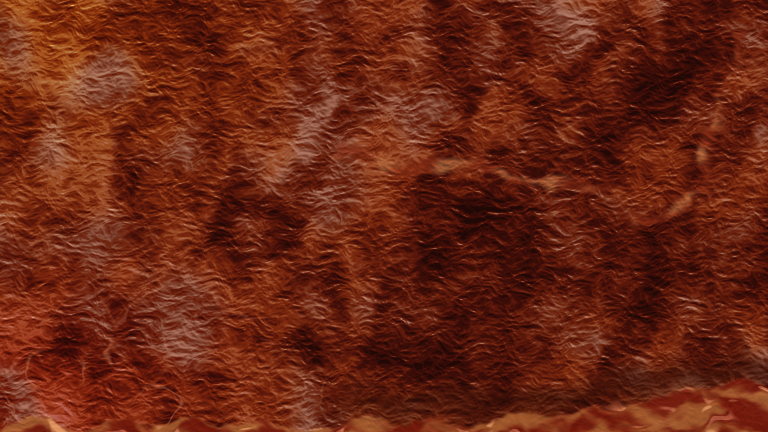
A Shadertoy shader for this texture:

```glsl
// Roasted meat crust: ridged gradient noise makes a wrinkled relief lit from above.
// A tone ramp colours it; char patches, fat veins, thin membranes and a glossy
// lower rim are laid over it. Lengths are in canvas heights.

vec2 gradient(vec2 cell) {
    float a = 6.2832 * fract(sin(dot(cell, vec2(127.1, 311.7))) * 43758.55);
    return vec2(cos(a), sin(a));
}

float noise(vec2 p) {
    vec2 i = floor(p), f = p - i;
    vec2 u = f * f * f * (f * (f * 6.0 - 15.0) + 10.0);
    vec2 e = vec2(1, 0);
    return mix(mix(dot(gradient(i), f), dot(gradient(i + e), f - e), u.x),
               mix(dot(gradient(i + e.yx), f - e.yx), dot(gradient(i + 1.0), f - 1.0), u.x), u.y);
}

// Wrinkled relief, wider than tall
float crust(vec2 p) {
    p += 0.016 * vec2(noise(p * 17.0), noise(p * 17.0 + 7.3));
    vec2 q = p * vec2(21, 36);
    float h = 0.0, amp = 1.0;
    for (int i = 0; i < 3; i++) {
        h += amp * (1.0 - abs(2.0 * noise(q)));
        q = mat2(1.8, 0.4, -0.4, 1.8) * q + 3.7;
        amp *= 0.56;
    }
    return h;
}

float segment(vec2 p, vec2 a, vec2 b) {
    vec2 d = b - a;
    return length(p - a - d * clamp(dot(p - a, d) / dot(d, d), 0.0, 1.0));
}

// Dark mahogany through red-brown to pale pink
vec3 roastColor(float t) {
    vec3 c = mix(vec3(0.12, 0.03, 0.02), vec3(0.24, 0.05, 0.03), smoothstep(0.05, 0.3, t));
    c = mix(c, vec3(0.35, 0.09, 0.04), smoothstep(0.3, 0.45, t));
    c = mix(c, vec3(0.47, 0.15, 0.05), smoothstep(0.45, 0.6, t));
    c = mix(c, vec3(0.60, 0.29, 0.15), smoothstep(0.6, 0.8, t));
    c = mix(c, vec3(0.65, 0.41, 0.33), smoothstep(0.8, 1.0, t));
    return mix(c, vec3(0.85, 0.66, 0.53), smoothstep(1.0, 1.35, t));
}

void mainImage(out vec4 fragColor, in vec2 fragCoord) {
    vec2 p = fragCoord / iResolution.y;
    vec2 warped = p + 0.05 * vec2(noise(p * 8.0), noise(p * 8.0 + 19.0))
                    + 0.015 * vec2(noise(p * 30.0), noise(p * 30.0 + 5.0));

    // Relief and light from above
    float h = crust(p);
    float slope = h - crust(p + vec2(0.0012, 0.004));
    float broad = 0.3 * noise(warped * 3.5 + 2.0) + 0.3 * noise(warped * vec2(11, 9));

    // Char: leaning bands above, a wide patch right of the middle
    vec2 lean = vec2(warped.x - 0.35 * warped.y, warped.y);
    float bands = noise(lean * vec2(6.5, 3.0) + 4.0) + 0.5 * noise(lean * 13.0);
    float patchDist = length((warped - vec2(1.23, 0.36)) * vec2(1.0, 2.0));
    float region = 0.4 * smoothstep(0.3, 1.3, p.x) + 0.3 * (1.0 - smoothstep(0.1, 0.65, patchDist));
    region -= 0.3 * smoothstep(0.2, 0.05, p.y);
    float charred = smoothstep(0.15, 0.65, bands + region);

    float tone = 0.6 + broad + 0.31 * slope + 0.14 * (h - 1.1) - 0.24 * charred;
    tone += 0.25 * smoothstep(0.4, 1.0, slope);
    vec3 color = roastColor(tone);

    // Warm upper left, redder lower left
    color *= mix(vec3(1), vec3(1.1, 1.15, 0.75), smoothstep(0.9, 0.1, p.x) * smoothstep(0.4, 1.0, p.y));
    color *= mix(vec3(1), vec3(1.08, 0.85, 0.9), smoothstep(0.8, 0.0, p.x) * smoothstep(0.5, 0.1, p.y));

    // Dull greyish sheen on bright bumps
    float sheen = smoothstep(0.5, 0.72, tone) * max(charred, smoothstep(-0.1, 0.3, noise(p * 6.0 + 31.0)));
    color = mix(color, mix(vec3(0.36, 0.16, 0.12), vec3(0.68, 0.48, 0.41), smoothstep(0.5, 1.0, tone)), 0.75 * sheen);

    // Fat veins: one across the middle, one climbing to the upper right
    float vein = min(segment(warped, vec2(0.78, 0.63), vec2(1.12, 0.61)),
                     segment(warped, vec2(1.12, 0.61), vec2(1.42, 0.56)) + 0.006);
    vein = min(vein, segment(warped, vec2(1.50, 0.48), vec2(1.62, 0.58)));
    vein = min(vein, segment(warped, vec2(1.62, 0.58), vec2(1.72, 0.92)) + 0.004);
    float fat = smoothstep(0.024, 0.002, vein + 0.02 * noise(p * 14.0));
    vec3 fatColor = mix(vec3(0.52, 0.17, 0.08), vec3(0.76, 0.46, 0.27), smoothstep(-0.2, 0.35, noise(p * vec2(13, 18))));
    color = mix(color, fatColor * (0.95 + 0.3 * slope), 0.75 * fat);

    // Thin pale membranes at the lower left
    float web = abs(noise(warped * vec2(8, 11) + 11.0));
    float webArea = smoothstep(0.42, 0.15, p.y) * smoothstep(1.0, 0.5, p.x);
    webArea *= smoothstep(-0.1, 0.3, noise(p * 9.0 + 50.0));
    color = mix(color, vec3(0.66, 0.34, 0.22) * (0.95 + 0.3 * slope), 0.75 * webArea * smoothstep(0.06, 0.0, web));

    // Glossy rim along the bottom, under a dark seam
    float rimTop = 0.025 + 0.09 * smoothstep(1.1, 1.75, p.x) + 0.035 * noise(vec2(p.x * 6.0, 3.0));
    float below = rimTop - warped.y;
    float seam = smoothstep(0.07, 0.0, abs(below + 0.03)) * smoothstep(0.65, 0.95, p.x);
    color = mix(color, vec3(0.22, 0.06, 0.03) * (1.0 + 0.5 * slope), 0.7 * seam);
    float flow = noise(warped * vec2(9, 22)) + 0.4 * noise(warped * vec2(25, 50));
    vec3 rimColor = mix(vec3(0.44, 0.09, 0.04), vec3(0.64, 0.36, 0.18), smoothstep(-0.25, 0.3, flow));
    rimColor += vec3(0.25, 0.24, 0.2) * smoothstep(0.2, 0.4, noise(warped * vec2(18, 45) + 8.0));
    color = mix(color, rimColor * (1.0 + 0.12 * slope), 0.9 * smoothstep(0.0, 0.012, below));

    fragColor = vec4(clamp(color, 0.0, 1.0), 1.0);
}
```
